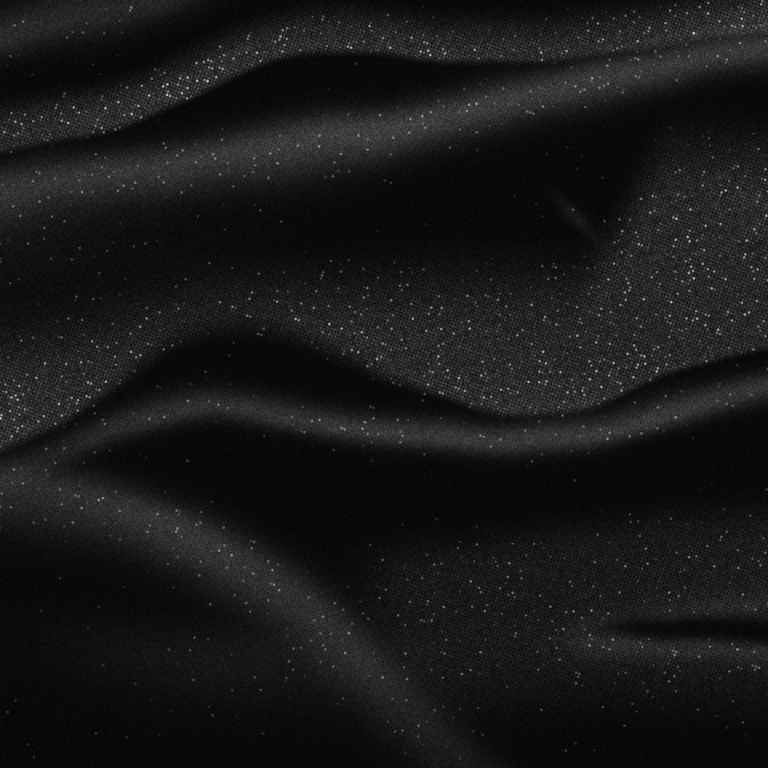
Write a WebGL 1 fragment shader that draws this texture.

```glsl
precision highp float;
// Draped black cloth with a fine glittering weave.
// Each fold is a curve y(x) with its own falloff above and below; the summed
// sheen is then broken up by a rotated grid of threads and scattered glints.
uniform vec2 u_resolution;

float hash(vec2 p) {
  vec3 q = fract(p.xyx * vec3(0.1031, 0.1030, 0.0973));
  q += dot(q, q.yzx + 33.33);
  return fract((q.x + q.y) * q.z);
}

float noise(vec2 p) {
  vec2 i = floor(p), f = fract(p);
  f = f * f * (3.0 - 2.0 * f);
  return mix(mix(hash(i), hash(i + vec2(1, 0)), f.x),
             mix(hash(i + vec2(0, 1)), hash(i + vec2(1, 1)), f.x), f.y);
}

float bell(float x, float centre, float width) {
  float t = (x - centre) / width;
  return exp(-t * t);
}

// Soft ridge with different falloff on its two sides
float ridge(float d, float below, float above) {
  return bell(d, 0.0, d < 0.0 ? below : above);
}

// Lit strip with a crisp lower edge and a slow fade upwards
float strip(float d, float edge, float height) {
  return smoothstep(0.0, edge, d) * (1.0 - smoothstep(0.3 * height, height, d));
}

// x: smooth sheen, y: sheen of the coarse, sparkling areas
vec2 drape(vec2 p) {
  float x = p.x, y = p.y;
  float smoothSheen = 0.0, coarse = 0.0;

  // Upper folds, rising to the right
  smoothSheen += 0.14 * ridge(y - 0.95 - 0.28 * x, 0.03, 0.035) * (1.0 - smoothstep(0.2, 0.35, x));
  float upper = 0.79 + 0.17 * x + 0.06 * bell(x, 0.38, 0.2);
  coarse += 0.13 * strip(y - upper, 0.015, 0.085);
  float crest = 0.75 + 0.195 * x - 0.018 * bell(x, 0.5, 0.2);
  smoothSheen += 0.18 * ridge(y - crest, 0.05 - 0.022 * x, 0.03 - 0.005 * x);

  // Broad middle slope, climbing steeply at the right
  float lip = 0.39 + 0.155 * x + 0.115 * bell(x, 0.29, 0.2) - 0.05 * bell(x, 0.72, 0.17);
  float top = 0.58 + 0.07 * smoothstep(0.0, 0.4, x) + 0.17 * smoothstep(0.74, 0.88, x);
  coarse += 0.135 * smoothstep(0.0, 0.012 + 0.045 * bell(x, 0.32, 0.2), y - lip)
          * (1.0 - smoothstep(top - 0.09, top + 0.05, y));
  coarse += 0.025 * ridge(y - 0.66 - 0.1 * x, 0.06, 0.05) * (1.0 - smoothstep(0.0, 0.5, x));
  smoothSheen += 0.08 * bell(y + 0.8 * x, 1.32, 0.014) * bell(x, 0.75, 0.025);

  // Thin wave beneath the slope
  float wave = 0.36 + 0.135 * x + 0.08 * bell(x, 0.24, 0.2) - 0.03 * bell(x, 0.72, 0.2);
  smoothSheen += 0.17 * ridge(y - wave, 0.018, 0.023) * smoothstep(-0.1, 0.25, x);

  // Fold bending down towards the bottom edge
  float bend = (y - 0.365 + 0.98 * x * x) / sqrt(1.0 + 3.84 * x * x);
  smoothSheen += 0.155 * ridge(bend, 0.05, 0.032) * (1.0 - 0.6 * smoothstep(0.4, 0.65, x));
  smoothSheen += 0.06 * ridge(y - 0.18 + 0.13 * x, 0.06, 0.04) * bell(x, 0.3, 0.2);

  // Dim lower right with a pinched pair of ridges
  float pinch = smoothstep(0.7, 0.8, x);
  float dim = smoothstep(0.03, 0.16, y) * (1.0 - smoothstep(0.2 + 0.1 * x, 0.27 + 0.1 * x, y));
  float gap = bell(y, 0.18, 0.022) * smoothstep(0.75, 0.84, x);
  coarse += 0.065 * dim * smoothstep(0.0, 0.06, bend) * smoothstep(0.42, 0.55, x) * (1.0 - gap);
  smoothSheen += 0.08 * pinch * ridge(y - 0.155, 0.018, 0.012);
  smoothSheen += 0.05 * pinch * ridge(y - 0.16 - 0.1 * sqrt(max(x - 0.73, 0.0)), 0.01, 0.018);
  return vec2(smoothSheen, coarse);
}

void main() {
  vec2 p = gl_FragCoord.xy / u_resolution;

  // Slight irregularity of the folds
  vec2 bent = p + vec2(0.0, 0.018 * (noise(p * vec2(5.0, 7.0)) - 0.5)
                          + 0.006 * (noise(p * vec2(14.0, 22.0)) - 0.5));
  vec2 sheen = drape(bent) * (0.8 + 0.4 * noise(p * vec2(4.0, 9.0) + 17.0));

  // Rotated weave: one round stitch per cell
  vec2 weave = mat2(0.94, 0.34, -0.34, 0.94) * p * 230.0 + 300.0;
  vec2 cell = floor(weave);
  float stitch = 1.0 - smoothstep(0.15, 0.65, length(fract(weave) - 0.5));
  float tone = hash(cell);
  float fibre = hash(floor(p * 480.0) + 71.0);

  float fineGrain = 0.78 + 0.24 * stitch * tone + 0.3 * fibre;
  float coarseGrain = 0.42 + 0.75 * stitch * (0.4 + tone) + 0.45 * fibre;
  float light = 0.024 + 0.018 * fibre + sheen.x * fineGrain + sheen.y * coarseGrain;

  // Sparse glints, more frequent where the cloth is lit
  float lit = sheen.x * 0.45 + sheen.y;
  float chance = 0.004 + 0.6 * lit;
  float glint = step(1.0 - chance, hash(cell + 431.0)) * stitch;
  light += glint * (0.06 + 0.34 * hash(cell + 97.0)) * (0.5 + 5.0 * lit);

  gl_FragColor = vec4(vec3(light), 1.0);
}
```
